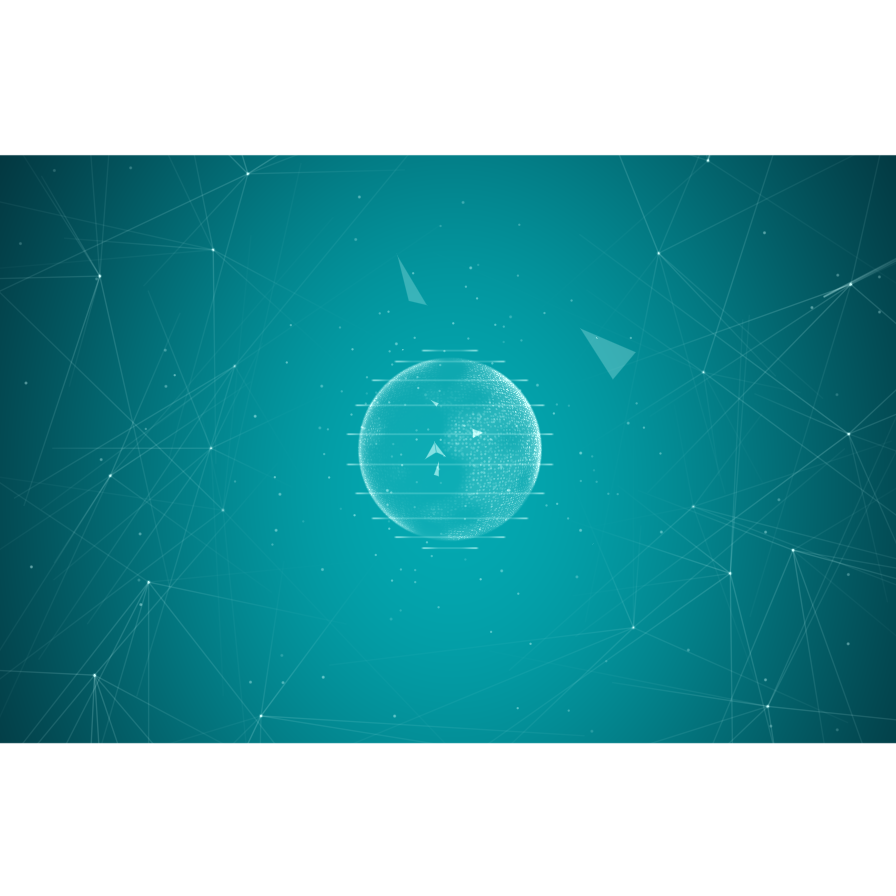
Reproduce this background procedurally as a three.js fragment shader.

```glsl
#define BAND_BOTTOM 0.1706
#define BAND_TOP 0.8268
#define GLOBE_CENTER vec2(0.5022, 0.4985)
#define GLOBE_RADIUS 0.1015
#define GLOW_CENTER vec2(0.505, 0.455)
#define GLOW_SPREAD 0.31
#define HUBS 20
#define RAYS 8
#define RINGS 10
#define LATITUDE_STEP 0.30
#define SPARK vec3(0.80, 1.0, 0.99)

varying vec2 vUv;

float hash(float n) {
  return fract(sin(n * 12.9898) * 43758.5);
}

vec2 hash2(vec2 cell) {
  float n = dot(cell, vec2(1.37, 7.91));
  return vec2(hash(n), hash(n + 3.71));
}

float segment(vec2 p, vec2 a, vec2 b, float width) {
  vec2 ab = b - a;
  float along = clamp(dot(p - a, ab) / dot(ab, ab), 0.0, 1.0);
  float d = length(p - a - ab * along);
  return smoothstep(width, 0.0, d) * (1.0 - 0.7 * along);
}

float edgeDistance(vec2 p, vec2 a, vec2 b) {
  vec2 e = normalize(b - a);
  return e.x * (p.y - a.y) - e.y * (p.x - a.x);
}

float triangle(vec2 p, vec2 a, vec2 b, vec2 c) {
  float winding = sign(edgeDistance(c, a, b));
  float ab = winding * edgeDistance(p, a, b);
  float bc = winding * edgeDistance(p, b, c);
  float ca = winding * edgeDistance(p, c, a);
  return smoothstep(-0.0006, 0.0012, min(ab, min(bc, ca)));
}

// Cellular dots: one jittered point per cell, kept with the given density
float dots(vec2 p, float scale, float density, float radius) {
  vec2 cell = floor(p * scale);
  vec2 rnd = hash2(cell);
  vec2 offset = fract(p * scale) - 0.5 - 0.5 * (rnd - 0.5);
  float kept = step(hash2(cell + 19.0).x, density);
  return kept * (0.3 + 0.7 * rnd.y) * smoothstep(radius, radius * 0.2, length(offset));
}

// Hubs along both sides, each throwing out a fan of thin rays
float network(vec2 p) {
  float light = 0.0;
  for (int i = 0; i < HUBS; i++) {
    float id = float(i);
    float side = mod(id, 2.0);
    float inset = 0.02 + 0.30 * hash(id + 0.3);
    float level = (floor(id * 0.5) + hash(id + 5.1)) / (float(HUBS) * 0.5);
    vec2 hub = vec2(mix(inset, 1.0 - inset, side), mix(BAND_BOTTOM, BAND_TOP, level));
    light += 0.5 * smoothstep(0.003, 0.0005, length(p - hub));
    for (int j = 0; j < RAYS; j++) {
      float seed = id * 9.7 + float(j) * 1.31;
      float angle = 6.2832 * hash(seed + 0.7);
      float reach = 0.10 + 0.35 * hash(seed + 2.9);
      vec2 tip = hub + reach * vec2(cos(angle), sin(angle));
      light += (0.05 + 0.15 * hash(seed + 4.3)) * segment(p, hub, tip, 0.0015);
    }
  }
  return light;
}

// Speckled land and two bright limb arcs
float globe(vec2 q) {
  float r = length(q);
  float inside = smoothstep(1.02, 0.985, r);
  vec2 facing = q / max(r, 0.001);
  vec2 s = q * asin(min(r, 0.999)) / max(r, 0.001);
  float land = 0.6 * sin(3.0 * q.x - 0.1) + 0.3 * sin(6.0 * s.x + 4.0 * s.y)
             + 0.25 * sin(9.0 * s.y - 5.0 * s.x + 1.0);
  land = smoothstep(-0.3, 0.6, land);
  land *= 1.0 - exp(-30.0 * pow(q.x + 0.06, 2.0)) * smoothstep(0.35, 0.75, q.y);
  float leftArc = smoothstep(0.15, 0.5, dot(facing, vec2(-0.99, 0.13)));
  float rightArc = smoothstep(0.6, 0.88, dot(facing, vec2(0.94, 0.34)));
  float arcs = 0.75 * leftArc + rightArc;
  float depth = max(1.0 - r, 0.0);
  float grain = dots(s, 24.0, 0.75, 0.5) + 0.7 * dots(s + 3.3, 15.0, 0.5, 0.4);
  float limb = arcs * (0.65 * exp(-32.0 * depth) + exp(-9.0 * depth) * (0.18 + 0.4 * grain));
  return inside * (0.05 + limb + land * (0.13 + 0.32 * grain) + 0.08 * exp(-20.0 * depth));
}

// Parallels seen edge-on, brightest at their ends
float parallels(vec2 p) {
  float light = 0.0;
  for (int i = 0; i < RINGS; i++) {
    float latitude = (float(i) - 0.5 * float(RINGS) + 0.5) * LATITUDE_STEP;
    float halfWidth = 0.109 * cos(latitude) + 0.009;
    float x = abs(p.x);
    float line = smoothstep(0.0018, 0.0002, abs(p.y - 0.113 * sin(latitude)));
    float ends = smoothstep(halfWidth - 0.022, halfWidth - 0.004, x);
    light += line * smoothstep(halfWidth, halfWidth - 0.004, x) * (0.2 + 0.4 * ends);
  }
  return light;
}

float shards(vec2 p) {
  float large = triangle(p, vec2(0.443, 0.716), vec2(0.456, 0.664), vec2(0.477, 0.659))
              + triangle(p, vec2(0.647, 0.634), vec2(0.684, 0.576), vec2(0.710, 0.607));
  float small = triangle(p, vec2(0.527, 0.522), vec2(0.540, 0.517), vec2(0.528, 0.511))
              + triangle(p, vec2(0.485, 0.507), vec2(0.474, 0.487), vec2(0.487, 0.495))
              + triangle(p, vec2(0.485, 0.507), vec2(0.487, 0.495), vec2(0.498, 0.490))
              + triangle(p, vec2(0.490, 0.486), vec2(0.484, 0.470), vec2(0.490, 0.468))
              + triangle(p, vec2(0.480, 0.554), vec2(0.490, 0.550), vec2(0.487, 0.546));
  return 0.27 * large + 0.6 * small;
}

void main() {
  vec2 p = vUv;
  vec2 fromGlobe = p - GLOBE_CENTER;
  float distanceOut = length(fromGlobe);

  // Teal glow darkening towards the sides
  vec2 g = (p - GLOW_CENTER) * vec2(1.0, 0.8);
  float glow = 0.66 * exp(-dot(g, g) / GLOW_SPREAD);
  vec3 color = vec3(0.012, glow, glow + 0.035);

  // Network and drifting particles
  float web = network(p) * smoothstep(0.12, 0.38, distanceOut);
  web += 0.45 * segment(p, vec2(0.920, 0.669), vec2(1.0, 0.711), 0.002);
  float dust = 0.5 * dots(p, 70.0, 0.4 * exp(-pow(distanceOut / 0.15, 2.0)), 0.14);
  dust += 0.5 * dots(p + 0.37, 24.0, 0.16, 0.06);

  float light = web + dust + globe(fromGlobe / GLOBE_RADIUS) + parallels(fromGlobe) + shards(p);
  color = mix(color, SPARK, clamp(light, 0.0, 1.0));

  // White margins above and below
  float band = smoothstep(-0.001, 0.001, min(p.y - BAND_BOTTOM, BAND_TOP - p.y));
  gl_FragColor = vec4(mix(vec3(1.0), color, band), 1.0);
}
```
